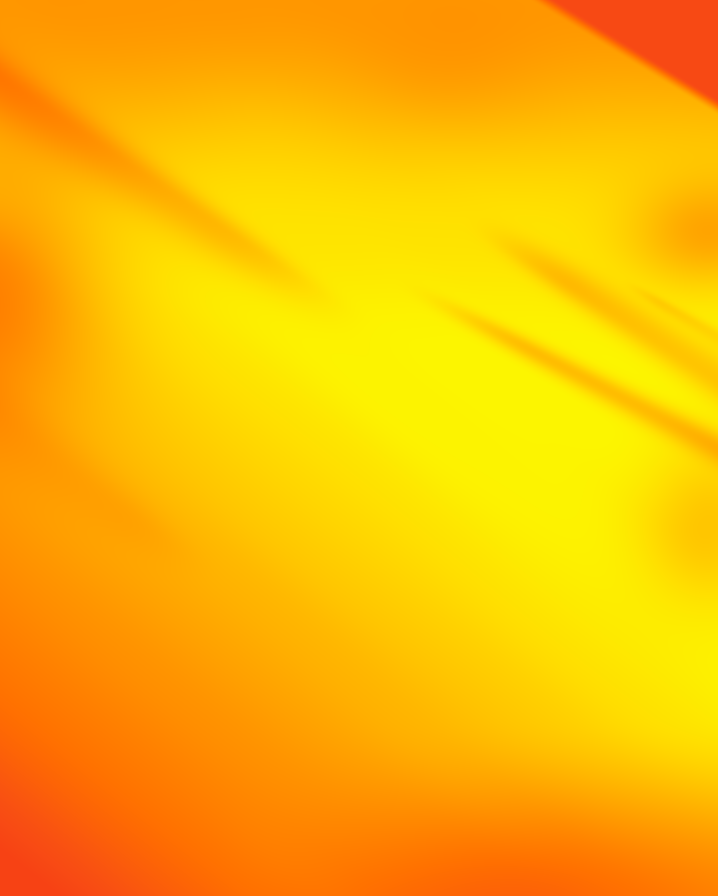
Reproduce this background procedurally as a Shadertoy shader.

```glsl
// Warm abstract glow: a diagonal yellow band fading to orange and red.
// One scalar "heat" field is built from soft ramps, glows and tapered
// diagonal streaks, then mapped to a red-orange-yellow palette.

const vec2  BAND_NORMAL   = vec2(-0.62, -0.78); // points to the lower left
const float BAND_OFFSET   = 0.69;
const float BAND_FALLOFF  = 1.02;
const float PEAK_HEAT     = 0.96;
const float TOP_HEAT      = 0.59;
const float CORNER_HEAT   = 0.285;
const vec2  CORNER_POINT  = vec2(0.605, 1.0);
const vec2  CORNER_NORMAL = vec2(0.524, 0.852);
const float CORNER_BLUR   = 0.008;
const float GRAIN_AMOUNT  = 0.014;
const vec2  GRAIN_SCALE   = vec2(3.0, 22.0);

float hash(vec2 p) {
    return fract(sin(dot(p, vec2(12.9898, 78.233))) * 43758.5453);
}

float valueNoise(vec2 p) {
    vec2 cell = floor(p), f = fract(p);
    f = f * f * (3.0 - 2.0 * f);
    float low  = mix(hash(cell), hash(cell + vec2(1, 0)), f.x);
    float high = mix(hash(cell + vec2(0, 1)), hash(cell + vec2(1, 1)), f.x);
    return mix(low, high, f.y);
}

float softMin(float a, float b, float k) {
    float h = max(k - abs(a - b), 0.0) / k;
    return min(a, b) - 0.25 * h * h * k;
}

// Elliptic Gaussian spot
float glow(vec2 p, vec2 center, vec2 radius) {
    vec2 r = (p - center) / radius;
    return exp(-dot(r, r));
}

// Streak growing from tail to head, with its own softness on each side
float streak(vec2 p, vec2 tail, vec2 head, float upper, float lower) {
    vec2 axis = head - tail, r = p - tail;
    float len = length(axis);
    vec2 dir = axis / len;
    float along = dot(r, dir) / len;
    float across = (dir.x * r.y - dir.y * r.x) * sign(dir.x);
    float width = (across > 0.0 ? upper : lower) * mix(0.5, 1.0, clamp(along, 0.0, 1.0));
    return smoothstep(0.0, 0.45, along) * exp(-across * across / (width * width));
}

// Main band, dimmed towards the top, bottom and lower left
float bandHeat(vec2 p) {
    float d = dot(p, BAND_NORMAL) + BAND_OFFSET;
    float depth = 0.5 * (d + sqrt(d * d + 0.002));
    float below = PEAK_HEAT + 0.01 - BAND_FALLOFF * depth - 0.06 * smoothstep(0.50, 0.70, d);
    float fall = 1.0 - p.y;
    float above = TOP_HEAT + 0.30 * smoothstep(0.0, 0.27, fall)
                           + 0.09 * smoothstep(0.25, 0.42, fall);
    float heat = softMin(below, above, 0.04);
    return heat - 0.27 * smoothstep(0.20, 0.0, p.y) * smoothstep(0.26, 0.65, p.x);
}

// Darker spots at the sides and the top
float shade(vec2 p) {
    return 0.29 * glow(p, vec2(-0.01, 0.69), vec2(0.125, 0.145))
         + 0.25 * glow(p, vec2(0.79, 0.74), vec2(0.085, 0.060))
         + 0.19 * glow(p, vec2(0.79, 0.415), vec2(0.075, 0.085))
         + 0.05 * glow(p, vec2(0.50, 0.91), vec2(0.110, 0.070))
         - 0.03 * glow(p, vec2(0.29, 0.86), vec2(0.110, 0.090));
}

float streaks(vec2 p) {
    return 0.17 * streak(p, vec2(0.417, 0.629), vec2(0.0, 0.911), 0.024, 0.045)
         + 0.22 * streak(p, vec2(0.436, 0.690), vec2(0.8, 0.501), 0.016, 0.018)
         + 0.19 * streak(p, vec2(0.514, 0.759), vec2(0.8, 0.577), 0.030, 0.022)
         + 0.09 * streak(p, vec2(0.690, 0.688), vec2(0.8, 0.625), 0.008, 0.010)
         + 0.06 * streak(p, vec2(0.247, 0.349), vec2(0.0, 0.529), 0.035, 0.045);
}

vec3 palette(float heat) {
    float ember = 1.0 - smoothstep(0.27, 0.46, heat);
    float lemon = smoothstep(0.85, 0.96, heat);
    return vec3(1.0 - 0.03 * ember - 0.01 * lemon, heat, 0.08 * ember);
}

void mainImage(out vec4 fragColor, in vec2 fragCoord) {
    // Unit height, with x spanning 0 to 0.8
    vec2 p = fragCoord / iResolution.xy * vec2(0.8, 1.0);

    float heat = bandHeat(p) - shade(p) - streaks(p);

    // Faint brushed variation along the band
    vec2 brushed = vec2(dot(p, vec2(0.78, -0.62)), dot(p, BAND_NORMAL));
    heat += GRAIN_AMOUNT * (valueNoise(brushed * GRAIN_SCALE + 7.0) - 0.5);

    // Red wedge in the upper right corner
    float edge = dot(p - CORNER_POINT, CORNER_NORMAL);
    heat = mix(heat, CORNER_HEAT, smoothstep(-CORNER_BLUR, CORNER_BLUR, edge));

    fragColor = vec4(palette(clamp(heat, 0.26, PEAK_HEAT)), 1.0);
}
```
